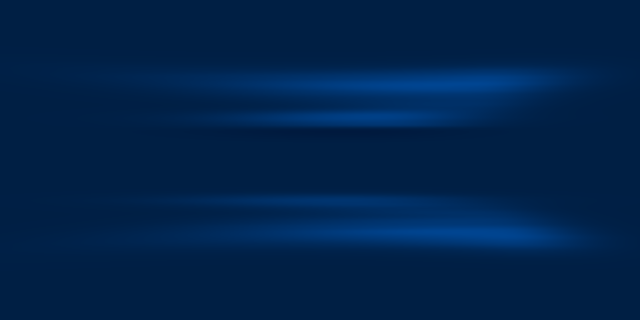
This background is drawn by a WebGL 2 fragment shader. Its source:

```glsl
#version 300 es
precision highp float;

uniform vec2 u_resolution;
out vec4 fragColor;

#define NAVY vec3(0.0, 0.122, 0.268)
#define BLUE vec3(0.0, 0.278, 0.585)
#define SHADOW vec3(0.0, 0.098, 0.240)
#define BEND 0.17
#define BEND_CENTER 0.55
#define GRAIN_SCALE vec2(2.5, 62.0)
#define GRAIN_AMOUNT 0.16

vec2 hashGradient(vec2 cell) {
    vec3 h = fract(cell.xyx * vec3(0.1031, 0.1030, 0.0973));
    h += dot(h, h.yzx + 33.33);
    float angle = 6.2832 * fract((h.x + h.y) * h.z);
    return vec2(cos(angle), sin(angle));
}

float gradientNoise(vec2 p) {
    vec2 i = floor(p), f = fract(p);
    vec2 w = f * f * f * (f * (f * 6.0 - 15.0) + 10.0);
    vec2 e = vec2(1.0, 0.0);
    float low = mix(dot(hashGradient(i), f),
                    dot(hashGradient(i + e.xy), f - e.xy), w.x);
    float high = mix(dot(hashGradient(i + e.yx), f - e.yx),
                     dot(hashGradient(i + e.xx), f - e.xx), w.x);
    return mix(low, high, w.y);
}

// Bell curve with its own width on either side of zero
float bell(float d, float below, float above) {
    float t = d / (d < 0.0 ? below : above);
    return exp(-t * t);
}

// Soft streak; reach = left, right, down, up
float streak(vec2 p, vec2 center, vec4 reach) {
    vec2 d = p - center;
    return bell(d.x, reach.x, reach.y) * bell(d.y, reach.z, reach.w);
}

void main() {
    vec2 uv = gl_FragCoord.xy / u_resolution;
    float arc = BEND * (uv.x - BEND_CENTER) * (uv.x - BEND_CENTER);
    vec2 risen = uv - vec2(0.0, arc);
    vec2 sunk = uv + vec2(0.0, arc);

    // Upper group: broad beam, haze, thin beam and its bright rim
    float glow = 0.93 * streak(risen, vec2(0.74, 0.735), vec4(0.40, 0.14, 0.042, 0.042));
    glow += 0.34 * streak(risen, vec2(0.73, 0.668), vec4(0.20, 0.10, 0.034, 0.030));
    glow += 0.80 * streak(uv, vec2(0.58, 0.632), vec4(0.22, 0.15, 0.018, 0.021));
    glow += 0.36 * streak(uv, vec2(0.61, 0.609), vec4(0.22, 0.12, 0.007, 0.010));

    // Lower group: broad beam, haze and thin beam
    glow += 0.93 * streak(sunk, vec2(0.78, 0.275), vec4(0.42, 0.12, 0.043, 0.043));
    glow += 0.30 * streak(sunk, vec2(0.75, 0.340), vec4(0.22, 0.10, 0.030, 0.028));
    glow += 0.53 * streak(uv, vec2(0.53, 0.374), vec4(0.24, 0.20, 0.023, 0.018));

    // Fine horizontal striations within the light
    float grain = gradientNoise(uv * GRAIN_SCALE);
    glow *= 1.0 + GRAIN_AMOUNT * grain;

    // Dark line beneath the thin upper beam
    float shade = streak(uv, vec2(0.54, 0.590), vec4(0.22, 0.17, 0.024, 0.008));
    vec3 color = mix(NAVY, SHADOW, shade);
    color = mix(color, BLUE, clamp(glow, 0.0, 1.0));
    fragColor = vec4(color, 1.0);
}
```
